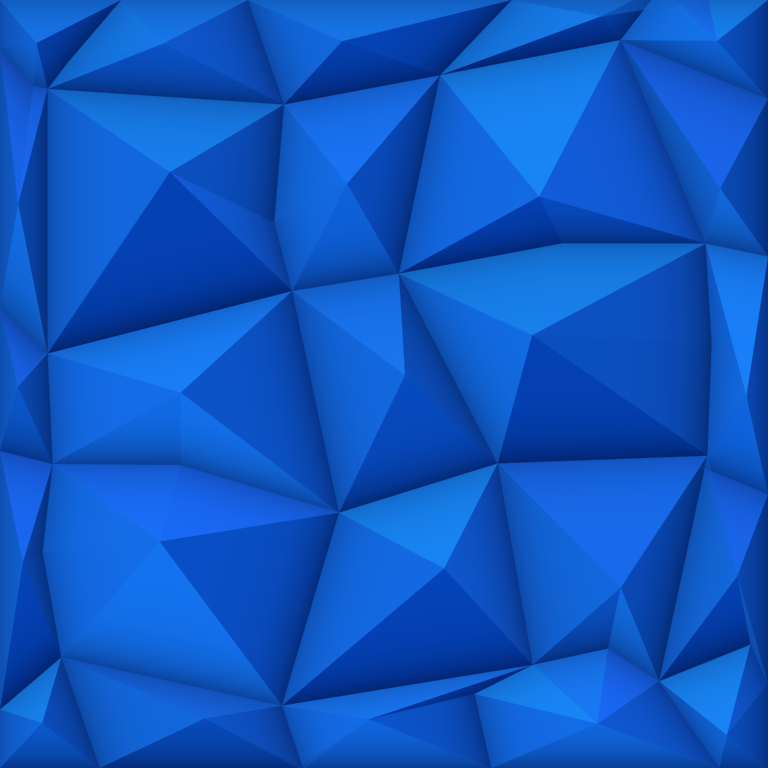
Give the GLSL for this background, as a three.js fragment shader.

```glsl
varying vec2 vUv;

const float CELLS = 5.0;          // cells per side, the outer ones half as wide
const float VERTEX_JITTER = 0.13;
const float APEX_JITTER = 0.42;   // fraction of a cell
const float BEND_SHARE = 0.42;    // share of cell sides with a kink
const float BEND_SIZE = 0.10;
const float TWIRL = 0.42;         // radians at the centre
const float SOFTNESS = 0.0016;    // width of smoothed edges
const float SHADOW_REACH = 0.03;
const float SHADOW_LIT = 0.20;
const float SHADOW_DARK = 0.46;
const vec2 LIGHT = vec2(-0.6, 0.8);
const float SEED = 7.0;

// Facet colours by the direction they face, in steps of 60 degrees
const vec3 RIGHT = vec3(0.045, 0.315, 0.76);
const vec3 UP_RIGHT = vec3(0.10, 0.405, 0.94);
const vec3 UP_LEFT = vec3(0.095, 0.515, 0.945);
const vec3 LEFT = vec3(0.075, 0.41, 0.88);
const vec3 DOWN_LEFT = vec3(0.075, 0.435, 0.91);
const vec3 DOWN_RIGHT = vec3(0.015, 0.26, 0.72);

vec2 hash2(vec2 p) {
  vec3 q = fract((p.xyx + SEED) * vec3(0.1031, 0.1030, 0.0973));
  q += dot(q, q.yzx + 33.33);
  return fract((q.xx + q.yz) * q.zy);
}

// Corner of the irregular grid; the outermost ones stay on the border
vec2 gridVertex(vec2 index) {
  vec2 p = clamp((index - 0.5) / (CELLS - 1.0), 0.0, 1.0);
  vec2 inner = step(0.01, p) * step(p, vec2(0.99));
  p += (hash2(index) - 0.5) * VERTEX_JITTER * inner;
  vec2 room = p * (1.0 - p);
  float angle = TWIRL * 16.0 * room.x * room.y;
  float c = cos(angle), s = sin(angle);
  return 0.5 + mat2(c, s, -s, c) * (p - 0.5);
}

// Middle of a cell side, sometimes pushed aside
vec2 sideMiddle(vec2 a, vec2 b, vec2 indexSum) {
  vec2 mid = 0.5 * (a + b);
  vec2 room = mid * (1.0 - mid);
  float bent = step(hash2(indexSum + 41.0).x, BEND_SHARE);
  bent *= step(0.001, min(room.x, room.y));
  return mid + bent * (hash2(indexSum + 83.0) - 0.5) * BEND_SIZE;
}

// Signed distance to the line a-b, positive on its left
float sideDistance(vec2 a, vec2 b, vec2 p) {
  vec2 e = b - a, d = p - a;
  return (e.x * d.y - e.y * d.x) / max(length(e), 1e-4);
}

float sectorWeight(float sector, float k) {
  return max(0.0, 1.0 - abs(mod(sector - k + 3.0, 6.0) - 3.0));
}

vec3 facetColor(vec2 normal, float turn) {
  float sector = (atan(normal.y, normal.x) + turn) * 0.95493;
  sector = floor(sector) + smoothstep(0.2, 0.8, fract(sector));
  return RIGHT * sectorWeight(sector, 0.0)
    + UP_RIGHT * sectorWeight(sector, 1.0)
    + UP_LEFT * sectorWeight(sector, 2.0)
    + LEFT * sectorWeight(sector, 3.0)
    + DOWN_LEFT * sectorWeight(sector, 4.0)
    + DOWN_RIGHT * sectorWeight(sector, 5.0);
}

// Adds the facet a-b-apex: colour times coverage, and coverage
void addFacet(inout vec4 sum, vec2 p, vec2 a, vec2 b, vec2 apex, vec2 variety) {
  float base = sideDistance(a, b, p);
  float inside = min(base, min(sideDistance(b, apex, p), sideDistance(apex, a, p)));
  float cover = clamp(inside / SOFTNESS + 0.5, 0.0, 1.0);
  if (cover <= 0.0) return;
  vec2 normal = normalize(vec2(b.y - a.y, a.x - b.x));
  float lit = 0.5 + 0.5 * dot(normal, LIGHT);
  float shadow = mix(SHADOW_DARK, SHADOW_LIT, lit) * exp(-max(base, 0.0) / SHADOW_REACH);
  vec3 color = facetColor(normal, (variety.x - 0.5) * 0.6);
  color *= (0.97 + 0.07 * variety.y) * (1.0 - shadow * vec3(1.1, 1.0, 0.85));
  sum += vec4(color, 1.0) * cover;
}

vec2 cornerOffset(float k) {
  return vec2(step(0.5, k) * step(k, 2.5), step(1.5, k) * step(k, 3.5));
}

void main() {
  vec4 sum = vec4(LEFT, 1.0) * 1e-4;
  for (float y = 0.0; y < CELLS; y++) {
    for (float x = 0.0; x < CELLS; x++) {
      vec2 cell = vec2(x, y);
      vec2 center = clamp(cell / (CELLS - 1.0), 0.06, 0.94);
      if (distance(vUv, center) > 0.42) continue;

      // Peak of the pyramid
      vec2 f = 0.5 + (hash2(cell + 17.0) - 0.5) * APEX_JITTER;
      vec2 low = mix(gridVertex(cell), gridVertex(cell + vec2(1.0, 0.0)), f.x);
      vec2 high = mix(gridVertex(cell + vec2(0.0, 1.0)), gridVertex(cell + 1.0), f.x);
      vec2 apex = mix(low, high, f.y);
      vec2 variety = hash2(cell + 59.0);

      // Two facets on each side, coplanar if the side is straight
      for (float k = 0.0; k < 4.0; k++) {
        vec2 ia = cell + cornerOffset(k);
        vec2 ib = cell + cornerOffset(mod(k + 1.0, 4.0));
        vec2 a = gridVertex(ia), b = gridVertex(ib);
        vec2 mid = sideMiddle(a, b, ia + ib);
        addFacet(sum, vUv, a, mid, apex, variety);
        addFacet(sum, vUv, mid, b, apex, variety);
      }
    }
  }
  gl_FragColor = vec4(sum.rgb / sum.a, 1.0);
}
```
